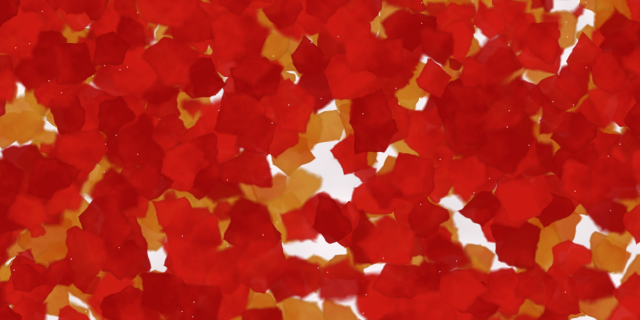
This texture is drawn by a Shadertoy shader. Its source:

```glsl
// Backlit crushed glass: overlapping red chips over amber chips, with white light in the gaps.

const float TAU = 6.28319;
const vec3 LIGHT       = vec3(0.95, 0.92, 0.93);
const vec3 AMBER_DEEP  = vec3(0.74, 0.29, 0.04);
const vec3 AMBER_HONEY = vec3(0.79, 0.49, 0.12);
const vec3 RED_DEEP    = vec3(0.61, 0.03, 0.03);
const vec3 RED_BRIGHT  = vec3(0.80, 0.10, 0.07);
const float RED_SIZE = 0.125;      // grid spacing of the chips, in canvas heights
const float AMBER_SIZE = 0.115;
const float SHARD_SIZE = 0.052;
const float RED_SHARE = 0.58;      // chance that a grid cell holds a chip
const float AMBER_SHARE = 0.84;
const float SHARD_SHARE = 0.15;
const float CLUMPING = 0.7;
const float WARP = 0.014;
const float SHARP_EDGE = 0.0025;
const float BLURRED_EDGE = 0.013;
const float SPECK_SPACING = 0.035;
const float SPECK_SHARE = 0.04;

float hash(vec2 p) {
    return fract(sin(dot(p, vec2(127.1, 311.7))) * 43758.5453);
}

float noise(vec2 p) {
    vec2 i = floor(p), f = fract(p);
    f = f * f * (3.0 - 2.0 * f);
    return mix(mix(hash(i), hash(i + vec2(1, 0)), f.x),
               mix(hash(i + vec2(0, 1)), hash(i + vec2(1, 1)), f.x), f.y);
}

float fbm(vec2 p) {
    return 0.55 * noise(p) + 0.3 * noise(p * 2.1 + 5.3) + 0.15 * noise(p * 4.3 + 9.7);
}

vec2 direction(float angle) {
    return vec2(cos(angle), sin(angle));
}

// Irregular five-sided chip, its corners trimmed by a circle
float chipDistance(vec2 q, float radius, vec2 id) {
    float d = length(q) - 1.3 * radius;
    float turn = TAU * hash(id + 7.13);
    for (int i = 0; i < 5; i++) {
        float k = float(i);
        float angle = turn + TAU * (k + 0.7 * hash(id + vec2(k * 0.371, 3.7))) / 5.0;
        float reach = radius * mix(0.7, 1.15, hash(id + vec2(2.3, k * 0.417)));
        d = max(d, dot(q, direction(angle)) - reach);
    }
    return d;
}

// Lays one sheet of scattered chips over the colour below
void scatterChips(inout vec3 color, vec2 p, float size, float seed, float share,
                  vec3 deep, vec3 bright, float opacity) {
    vec2 axis = direction(seed * 1.7);
    mat2 turn = mat2(axis.x, axis.y, -axis.y, axis.x);
    vec2 g = turn * p / size;
    vec2 home = floor(g);
    float mottle = fbm(p * 26.0 + seed * 3.1) - 0.5;
    for (int y = -1; y <= 1; y++)
    for (int x = -1; x <= 1; x++) {
        vec2 cell = home + vec2(x, y);
        vec2 id = cell + seed * 17.31;
        vec2 place = (cell + 0.5) * size * turn;
        float density = share + CLUMPING * (noise(place * 4.0 + 31.0) - 0.5);
        if (hash(id + 0.63) > density) continue;

        vec2 q = g - cell - vec2(hash(id + 1.37), hash(id + 4.91));
        float radius = mix(0.38, 0.66, hash(id + 8.29));
        float d = chipDistance(q, radius, id) * size;
        float blur = hash(id + 5.57);
        float edge = max(mix(SHARP_EDGE, BLURRED_EDGE, blur * blur), 1.0 / iResolution.y);
        float cover = 1.0 - smoothstep(-edge, edge, d);

        // Tilted facet: tone drifts across the chip and its rim is shaded
        float tilt = dot(q, direction(TAU * hash(id + 6.41))) / radius;
        float tone = hash(id + 9.83) + 0.25 * tilt + 0.7 * mottle;
        vec3 glass = mix(deep, bright, clamp(tone, 0.0, 1.0));
        glass *= 1.0 - 0.10 * smoothstep(-0.014, 0.0, d) * (0.5 + 0.5 * tilt);
        float density2 = opacity + 0.06 * (hash(id + 2.77) - 0.5);
        color = mix(color, glass, cover * min(density2, 1.0));
    }
}

// Tiny bright bubbles and dust
float specks(vec2 p) {
    vec2 g = p / SPECK_SPACING;
    vec2 id = floor(g);
    vec2 center = 0.2 + 0.6 * vec2(hash(id + 3.3), hash(id + 8.8));
    float d = length(fract(g) - center) * SPECK_SPACING;
    float edge = max(0.0015, 1.0 / iResolution.y);
    return step(hash(id + 12.4), SPECK_SHARE) * (1.0 - smoothstep(0.001, 0.001 + edge, d));
}

void mainImage(out vec4 fragColor, in vec2 fragCoord) {
    vec2 uv = fragCoord / iResolution.y;
    vec2 p = uv + WARP * (vec2(fbm(uv * 19.0), fbm(uv * 19.0 + 41.0)) - 0.5) * 2.0;

    // Light table, softly uneven
    vec3 color = LIGHT * (0.96 + 0.08 * noise(uv * 14.0));

    // Amber below, red on top
    for (int i = 0; i < 2; i++)
        scatterChips(color, p, AMBER_SIZE, 1.0 + float(i), AMBER_SHARE,
                     AMBER_DEEP, AMBER_HONEY, 0.91);
    scatterChips(color, p, SHARD_SIZE, 4.0, SHARD_SHARE, RED_DEEP, RED_BRIGHT, 0.88);
    for (int i = 0; i < 3; i++)
        scatterChips(color, p, RED_SIZE, 5.0 + float(i), RED_SHARE,
                     RED_DEEP, RED_BRIGHT, 0.95);

    color = mix(color, LIGHT, 0.4 * specks(uv));
    fragColor = vec4(color, 1.0);
}
```
